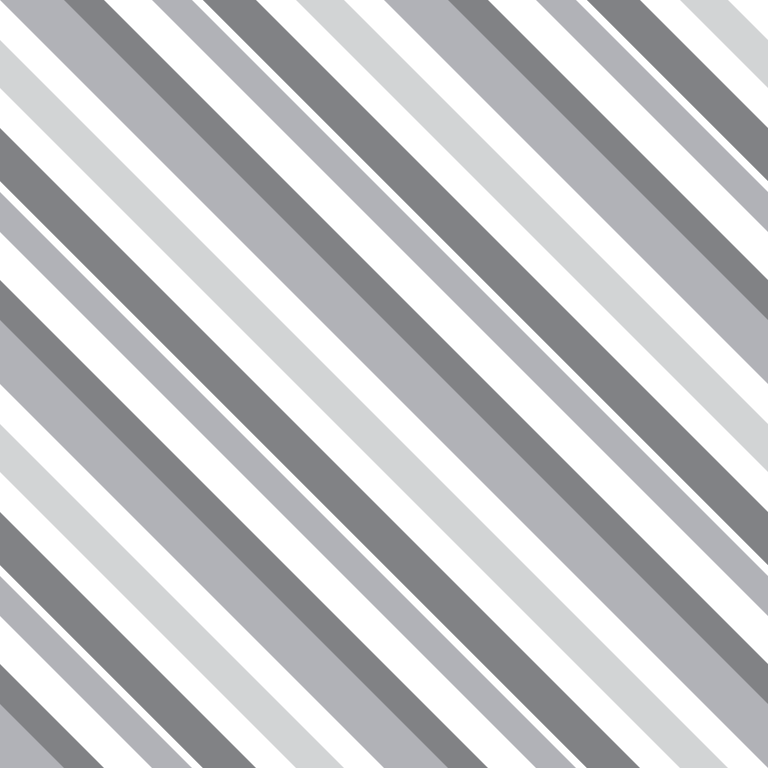
Write a WebGL 2 fragment shader that draws this pattern.

```glsl
#version 300 es
precision highp float;
// Diagonal stripes in greys on white, falling to the right, two repeats each way.

uniform vec2 u_resolution;
out vec4 fragColor;

const float REPEATS = 2.0;  // whole number, so the canvas tiles
const float UNITS = 48.0;   // stripe units in one repeat

const vec3 WHITE = vec3(1.0);
const vec3 LIGHT_GREY = vec3(0.825, 0.831, 0.837);
const vec3 MID_GREY = vec3(0.695, 0.698, 0.718);
const vec3 DARK_GREY = vec3(0.506, 0.510, 0.522);

// Smooth coverage of a stripe between two positions, wrapping at the repeat.
float stripe(float position, float start, float end, float pixel) {
    float offset = position - 0.5 * (start + end);
    offset -= UNITS * round(offset / UNITS);
    float inside = 0.5 * (end - start) - abs(offset);
    return clamp(inside / pixel + 0.5, 0.0, 1.0);
}

void main() {
    vec2 uv = gl_FragCoord.xy / u_resolution;
    float scale = REPEATS * UNITS;
    float position = (uv.x + uv.y) * scale;
    float pixel = scale * length(1.0 / u_resolution);

    vec3 color = WHITE;

    // Wide pair: the mid band runs under the dark one for a clean join
    color = mix(color, MID_GREY, stripe(position, 0.0, 10.0, pixel));
    color = mix(color, DARK_GREY, stripe(position, 8.0, 13.0, pixel));

    // Narrow pair, split by a thin white line
    color = mix(color, MID_GREY, stripe(position, 19.0, 24.0, pixel));
    color = mix(color, DARK_GREY, stripe(position, 25.35, 32.0, pixel));

    // Single light band
    color = mix(color, LIGHT_GREY, stripe(position, 37.0, 43.0, pixel));

    fragColor = vec4(color, 1.0);
}
```
